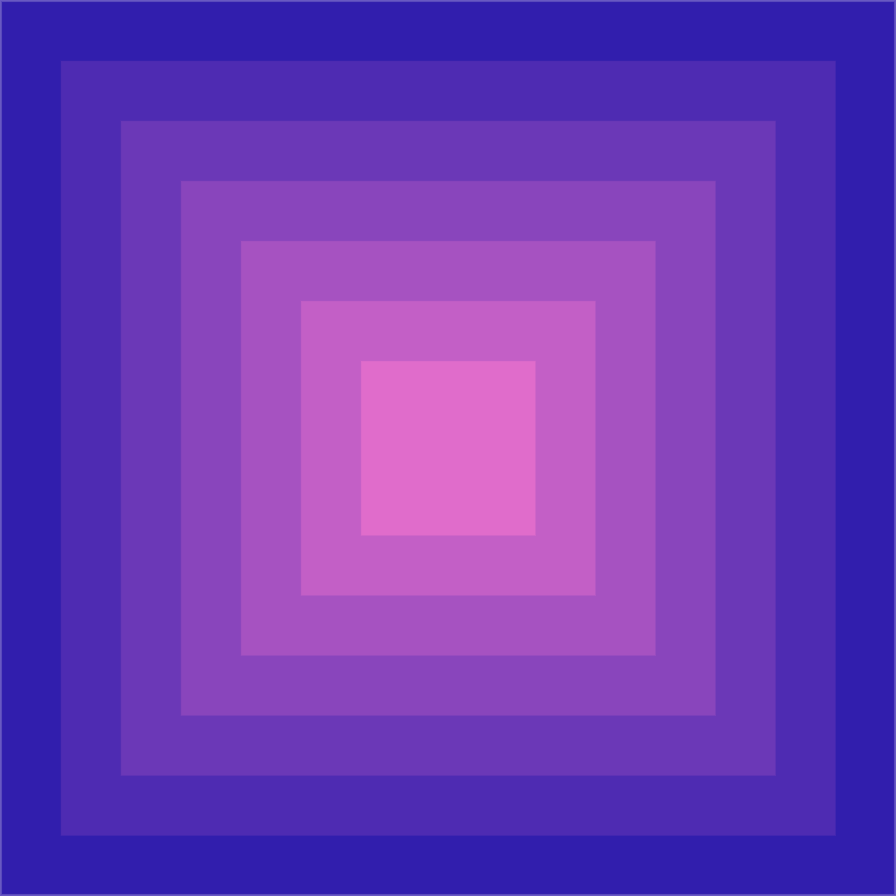
This background is drawn by a three.js fragment shader. Its source:

```glsl
// Seven concentric squares stepping from deep indigo to pink, with a thin pale rim.
#define SQUARE_COUNT 6
#define CENTER vec2(0.5003, 0.4997)
#define LARGEST_HALF 0.4323
#define STEP_SIZE 0.0670
#define EDGE_SOFTNESS 0.001
#define RIM_WIDTH 0.002
#define OUTER_COLOR vec3(0.192, 0.118, 0.677)
#define INNER_COLOR vec3(0.880, 0.423, 0.797)
#define RIM_COLOR vec3(0.41, 0.35, 0.76)

varying vec2 vUv;

// Chebyshev length: its level sets are squares
float squareDistance(vec2 p) {
  return max(abs(p.x), abs(p.y));
}

// 1 inside the given half size, 0 outside, with a soft edge
float insideMask(float distance, float halfSize) {
  return 1.0 - smoothstep(halfSize - EDGE_SOFTNESS, halfSize + EDGE_SOFTNESS, distance);
}

void main() {
  // Each enclosing square moves the colour one step inward
  float d = squareDistance(vUv - CENTER);
  float level = 0.0;
  for (int i = 0; i < SQUARE_COUNT; i++) {
    level += insideMask(d, LARGEST_HALF - STEP_SIZE * float(i));
  }
  vec3 color = mix(OUTER_COLOR, INNER_COLOR, level / float(SQUARE_COUNT));

  // Thin rim along the canvas border
  float interior = insideMask(squareDistance(vUv - 0.5), 0.5 - RIM_WIDTH);
  color = mix(RIM_COLOR, color, interior);

  gl_FragColor = vec4(color, 1.0);
}
```
